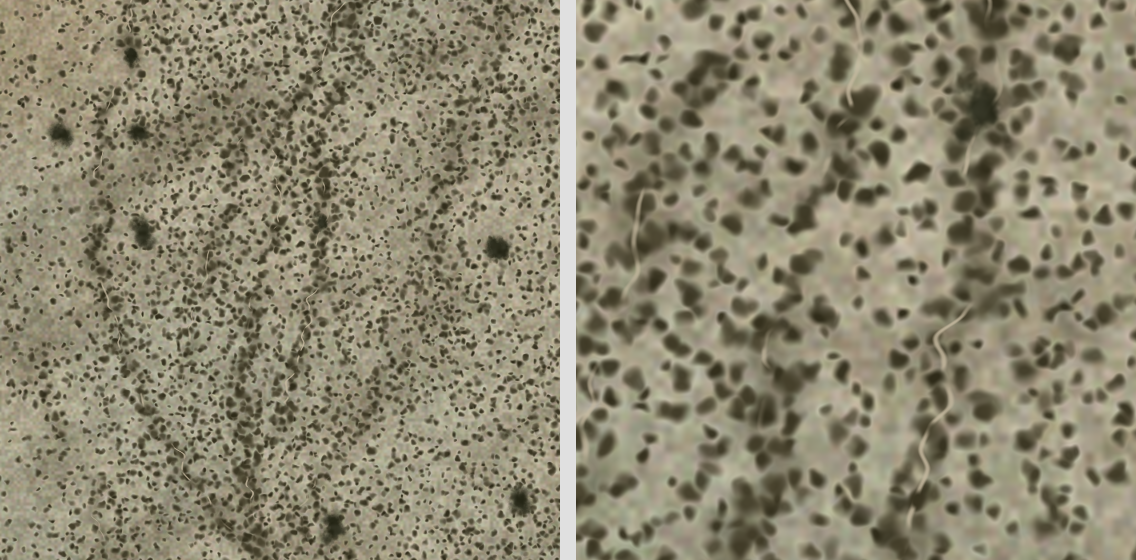
Left, the full canvas; right, a detail of the centre.
This texture is drawn by a Shadertoy shader. Its source:

```glsl
// Aerial view of pale desert ground dotted with shrubs that crowd along dry washes.

const vec3 SAND_LIGHT  = vec3(0.675, 0.645, 0.55);
const vec3 SAND_DARK   = vec3(0.53, 0.50, 0.41);
const vec3 SAND_COOL   = vec3(0.62, 0.62, 0.535);
const vec3 SAND_WARM   = vec3(0.62, 0.555, 0.435);
const vec3 SMUDGE      = vec3(0.34, 0.32, 0.24);
const vec3 SHRUB_DARK  = vec3(0.17, 0.155, 0.085);
const vec3 SHRUB_LIGHT = vec3(0.30, 0.275, 0.19);
const vec3 TREE        = vec3(0.15, 0.155, 0.095);
const vec3 CHANNEL     = vec3(0.78, 0.73, 0.63);

const float SHRUB_CELLS = 57.0;
const int   SHRUB_LAYERS = 3;
const float SHRUB_MIN = 0.0042;
const float SHRUB_MAX = 0.0074;
const float TREE_CELLS = 6.0;
const float TREE_CHANCE = 0.15;
const float BANK_WIDTH = 0.016;
const float GRIT = 0.13;
const float MOTTLE = 0.10;

// Each wash: x = foot + lean * y + bend * y * y, then its strength
const int WASHES = 7;
const vec4 WASH[WASHES] = vec4[WASHES](
    vec4(0.49, -0.96, 0.73, 0.95), vec4(0.44, -0.50, 0.68, 0.85),
    vec4(0.49, -0.25, 0.37, 1.00), vec4(0.46, 0.20, -0.03, 1.00),
    vec4(0.60, 0.30, 0.00, 0.65), vec4(0.50, 0.50, 0.00, 0.60),
    vec4(0.22, -0.50, 0.30, 0.60));
// Lowest and highest y of each wash
const vec2 REACH[WASHES] = vec2[WASHES](
    vec2(-0.2, 1.2), vec2(0.3, 0.85), vec2(-0.2, 1.2), vec2(0.2, 1.2),
    vec2(0.46, 1.2), vec2(-0.2, 0.36), vec2(-0.2, 0.42));

float hash(vec2 p) {
    vec3 q = fract(vec3(p.xyx) * 0.1031);
    q += dot(q, q.yzx + 33.33);
    return fract((q.x + q.y) * q.z);
}

vec2 hash2(vec2 p) {
    return vec2(hash(p), hash(p + 71.7));
}

float noise(vec2 p) {
    vec2 i = floor(p), f = fract(p);
    f = f * f * (3.0 - 2.0 * f);
    return mix(mix(hash(i), hash(i + vec2(1, 0)), f.x),
               mix(hash(i + vec2(0, 1)), hash(i + vec2(1, 1)), f.x), f.y);
}

float fbm(vec2 p) {
    float sum = 0.0, amp = 0.5;
    for (int i = 0; i < 4; i++) {
        sum += amp * noise(p);
        p = mat2(1.6, 1.2, -1.2, 1.6) * p + 9.3;
        amp *= 0.5;
    }
    return sum / 0.9375;
}

// x: closeness to a wash bank, y: closeness to its narrow channel
vec2 washes(vec2 p) {
    float meander = 0.07 * (noise(p * vec2(3.0, 8.0) + 4.0) - 0.5)
                  + 0.03 * (noise(p * vec2(8.0, 26.0)) - 0.5)
                  + 0.012 * (noise(p * vec2(20.0, 75.0)) - 0.5);
    float x = p.x + meander;
    vec2 near = vec2(0.0);
    for (int i = 0; i < WASHES; i++) {
        vec4 w = WASH[i];
        float slope = w.y + 2.0 * w.z * p.y;
        float d = abs(x - w.x - (w.y + w.z * p.y) * p.y) / sqrt(1.0 + slope * slope);
        float span = smoothstep(REACH[i].x, REACH[i].x + 0.05, p.y)
                   * (1.0 - smoothstep(REACH[i].y - 0.05, REACH[i].y, p.y));
        float bank = exp(-d * d / (BANK_WIDTH * BANK_WIDTH));
        float channel = 1.0 - smoothstep(0.0002, 0.0026, d);
        near = max(near, w.w * span * vec2(bank, channel));
    }
    return near;
}

// x: shrub cover, y: shade of the covering shrubs, z: pale rim
vec3 shrubs(vec2 p) {
    float bare = 1.0, shade = 0.0, weight = 0.001, rim = 0.0;
    vec2 q = p + 0.0045 * (vec2(noise(p * 140.0), noise(p * 140.0 + 37.0)) - 0.5);
    for (int layer = 0; layer < SHRUB_LAYERS; layer++) {
        vec2 shift = vec2(0.37, 0.61) * float(layer);
        vec2 home = floor(q * SHRUB_CELLS + shift);
        for (int k = 0; k < 9; k++) {
            vec2 cell = home + vec2(k % 3 - 1, k / 3 - 1);
            vec2 seed = cell + 113.0 * float(layer + 1);
            vec2 center = (cell + hash2(seed) - shift) / SHRUB_CELLS;
            float bank = washes(center).x;
            float open = mix(0.2, 0.50, smoothstep(0.02, 0.32, center.x));
            float chance = open + 0.6 * (fbm(center * 9.0 + 20.0) - 0.5) + 0.5 * bank;
            if (hash(seed + 31.0) > chance) continue;
            float size = hash(seed + 57.0);
            float r = mix(SHRUB_MIN, SHRUB_MAX, size * size) * (1.0 + 0.25 * bank);
            vec2 stretch = mix(vec2(0.8), vec2(1.2), hash2(seed + 19.0));
            float d = length((q - center) * stretch);
            float strength = mix(0.5, 1.0, sqrt(hash(seed + 101.0)));
            float cover = strength * (1.0 - smoothstep(0.2 * r, 1.25 * r, d));
            bare *= 1.0 - cover;
            shade += cover * hash(seed + 83.0);
            weight += cover;
            rim = max(rim, 1.0 - smoothstep(r, 2.0 * r, d));
        }
    }
    return vec3(1.0 - bare, shade / weight, rim);
}

// x: tree crown, y: soft smudge around it
vec2 trees(vec2 p) {
    vec2 cell = floor(p * TREE_CELLS);
    vec2 seed = cell + 211.0;
    if (hash(seed + 5.0) > TREE_CHANCE) return vec2(0.0);
    vec2 center = (cell + mix(vec2(0.3), vec2(0.7), hash2(seed))) / TREE_CELLS;
    float r = mix(0.012, 0.025, hash(seed + 17.0));
    float d = length((p - center) * vec2(1.15, 0.9)) + 0.035 * (fbm(p * 55.0) - 0.5);
    return vec2(1.0 - smoothstep(0.3 * r, 1.3 * r, d), 1.0 - smoothstep(0.5 * r, 0.036, d));
}

void mainImage(out vec4 fragColor, in vec2 fragCoord) {
    vec2 p = fragCoord / iResolution.y;
    vec2 wash = washes(p);

    // Ground: broad tints, slanting streaks and fine grit
    float streak = fbm(vec2(p.x + 0.5 * p.y, p.y - 0.6 * p.x) * vec2(5.0, 9.0));
    vec3 color = mix(SAND_DARK, SAND_LIGHT, smoothstep(0.15, 0.72, streak));
    float cool = smoothstep(0.4, 0.7, fbm(p * 3.0 + 7.0) + 0.2 * (0.4 - p.x));
    color = mix(color, SAND_COOL, 0.55 * cool);
    float corner = 1.0 - smoothstep(0.05, 0.4, length(p - vec2(0.0, 1.0)));
    color = mix(color, SAND_WARM, 0.6 * corner);
    color += GRIT * (noise(p * 180.0) - 0.5) + MOTTLE * (noise(p * 75.0) - 0.5);
    vec3 fleck = vec3(noise(p * 160.0 + 3.0), noise(p * 160.0 + 41.0), noise(p * 160.0 + 87.0));
    color += 0.05 * (fleck - 0.5);

    // Washes: darkened banks with broken pale channels
    float patchy = smoothstep(0.3, 0.65, fbm(p * 26.0));
    color = mix(color, SMUDGE, 0.55 * wash.x * patchy);
    float broken = smoothstep(0.5, 0.65, noise(p * 17.0 + 60.0))
                 * smoothstep(0.25, 0.6, noise(p * 95.0 + 13.0));

    // Plants
    vec3 shrub = shrubs(p);
    color += 0.035 * shrub.z;
    color = mix(color, mix(SHRUB_DARK, SHRUB_LIGHT, shrub.y), shrub.x);
    color = mix(color, CHANNEL, 0.8 * wash.y * broken);
    vec2 tree = trees(p);
    color = mix(color, SMUDGE, 0.5 * tree.y);
    color = mix(color, TREE + 0.1 * (noise(p * 120.0) - 0.5), 0.92 * tree.x);

    fragColor = vec4(clamp(color, 0.0, 1.0), 1.0);
}
```
